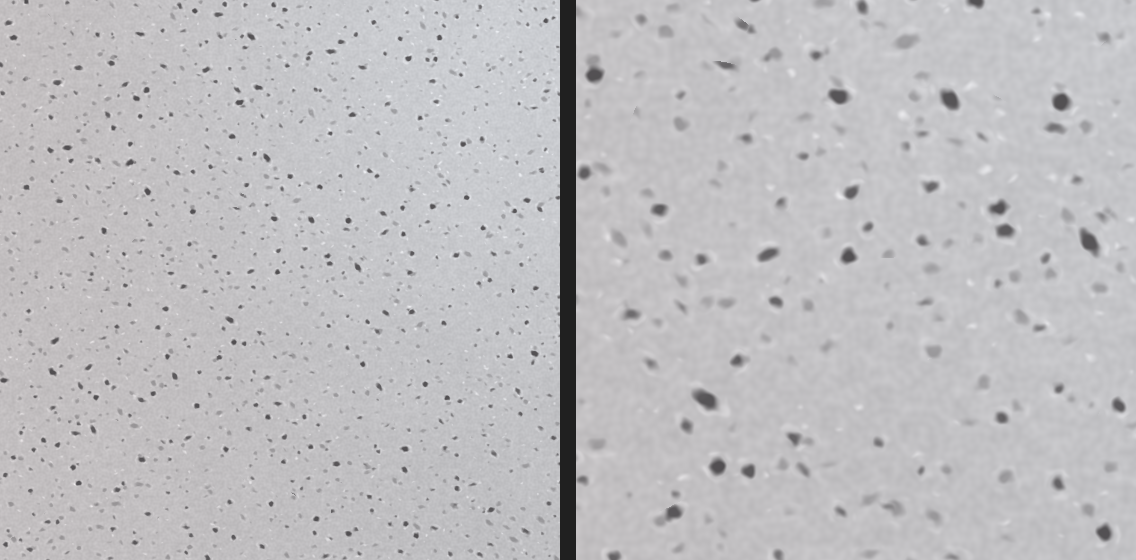
Left: the whole. Right: its middle third, enlarged.
Give the GLSL for this texture, as a three.js fragment shader.

```glsl
// Pale grey speckled stone: soft dark flecks, faint flecks and tiny bright glints.
varying vec2 vUv;

#define WARM_GREY vec3(0.760, 0.746, 0.751)
#define COOL_GREY vec3(0.746, 0.746, 0.757)
#define LIT_GREY vec3(0.796, 0.805, 0.822)
#define FLECK_COLOR vec3(0.28, 0.27, 0.28)
#define FLECK_CELLS 30.0
#define FAINT_CELLS 43.0
#define GLINT_CELLS 58.0
#define FLECK_RADIUS 0.0036
#define EDGE_SOFTNESS 0.0019
#define TILT -0.25
#define GRAIN 0.042
#define RIM_LIGHT 0.075

vec2 hash2(vec2 p) {
  vec3 q = fract(p.xyx * vec3(0.1031, 0.1030, 0.0973));
  q += dot(q, q.yzx + 33.33);
  return fract((q.xx + q.yz) * q.zy);
}

// Gradient dot product at one lattice corner
float corner(vec2 cell, vec2 offset) {
  float angle = 6.2832 * hash2(cell + 7.0).x;
  return dot(vec2(cos(angle), sin(angle)), offset);
}

float gradientNoise(vec2 p) {
  vec2 i = floor(p), f = p - i;
  vec2 u = f * f * f * (f * (f * 6.0 - 15.0) + 10.0);
  vec2 e = vec2(1.0, 0.0);
  float low = mix(corner(i, f), corner(i + e, f - e), u.x);
  float high = mix(corner(i + e.yx, f - e.yx), corner(i + 1.0, f - 1.0), u.x);
  return mix(low, high, u.y);
}

// Scattered tilted ellipses: x is coverage, y is the thin rim around them
vec2 flecks(vec2 uv, float cells, float density, float radius, float seed) {
  vec2 home = floor(uv * cells);
  vec2 result = vec2(0.0);
  for (int j = -1; j <= 1; j++) {
    for (int i = -1; i <= 1; i++) {
      vec2 cell = home + vec2(float(i), float(j));
      vec2 place = hash2(cell + seed);
      vec2 shape = hash2(cell + seed + 117.0);
      vec2 kind = hash2(cell + seed + 251.0);
      float present = step(kind.x, density);

      float angle = TILT + (shape.x - 0.5) * 1.7;
      float c = cos(angle), s = sin(angle);
      vec2 d = uv - (cell + place) / cells;
      d = vec2(c * d.x + s * d.y, c * d.y - s * d.x);
      d.x /= mix(1.0, 2.1, kind.y * kind.y);

      float size = shape.y * shape.y;
      float dist = length(d) - radius * mix(0.55, 1.25, size);
      float depth = mix(0.5, 1.0, shape.y);
      float body = depth * (1.0 - smoothstep(-EDGE_SOFTNESS, EDGE_SOFTNESS, dist));
      float ring = (dist - 0.0032) / 0.0016;
      result = max(result, present * vec2(body, depth * exp(-ring * ring)));
    }
  }
  return result;
}

void main() {
  vec2 uv = vUv;

  // Ground: warm to cool across, lit from the upper right
  vec3 color = mix(WARM_GREY, COOL_GREY, smoothstep(0.0, 1.0, uv.x));
  color = mix(color, LIT_GREY, smoothstep(0.95, 0.0, distance(uv, vec2(0.95))));

  // Mottling and fine grain
  float cloud = gradientNoise(uv * 9.0);
  float mottle = gradientNoise(uv * vec2(65.0, 85.0));
  float fine = gradientNoise(uv * 190.0 + 31.0);
  color += GRAIN * (0.3 * cloud + 0.7 * mottle + 0.9 * fine);

  // Ragged outlines and uneven crowding
  vec2 wobble = vec2(gradientNoise(uv * 150.0 + 11.0), gradientNoise(uv * 150.0 + 73.0));
  vec2 p = uv + 0.0022 * wobble;
  float crowd = 0.3 * gradientNoise(uv * 6.0 + 19.0);

  vec2 dark = flecks(p, FLECK_CELLS, 0.62 + crowd, FLECK_RADIUS, 3.0);
  vec2 faint = flecks(p, FAINT_CELLS, 0.5 + crowd, FLECK_RADIUS * 0.85, 401.0);
  float glint = flecks(p, GLINT_CELLS, 0.22, FLECK_RADIUS * 0.45, 809.0).x;

  // Broken bright rims, glints, then the flecks themselves
  float broken = smoothstep(-0.15, 0.4, gradientNoise(uv * 110.0 + 47.0));
  color += RIM_LIGHT * broken * max(dark.y, 0.5 * faint.y);
  color += 0.13 * glint;
  color = mix(color, FLECK_COLOR, 0.33 * faint.x);
  color = mix(color, FLECK_COLOR, 0.92 * dark.x);

  gl_FragColor = vec4(color, 1.0);
}
```
